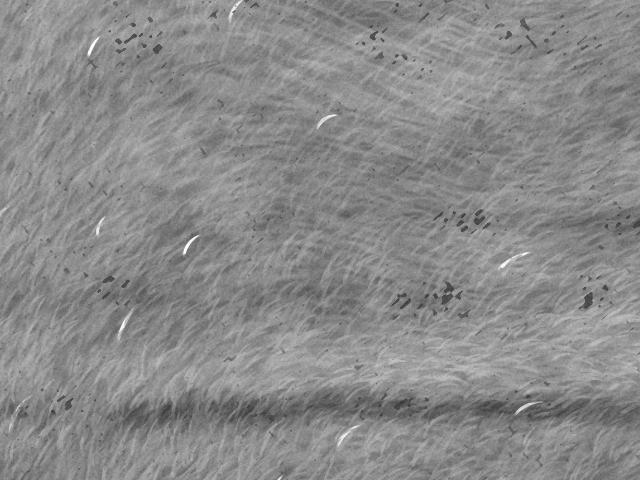
A Shadertoy shader for this texture:

```glsl
vec4 hash4(vec2 p) {
    vec4 q = fract(p.xyxy * vec4(0.1031, 0.1030, 0.0973, 0.1099));
    q += dot(q, q.wzxy + 33.33);
    return fract((q.xxyz + q.yzzw) * q.zywx);
}

float noise(vec2 p) {
    vec2 i = floor(p), f = fract(p);
    f = f * f * (3.0 - 2.0 * f);
    float low = mix(hash4(i).x, hash4(i + vec2(1, 0)).x, f.x);
    float high = mix(hash4(i + vec2(0, 1)).x, hash4(i + vec2(1, 1)).x, f.x);
    return mix(low, high, f.y);
}

vec2 turn(vec2 p, float a) {
    return vec2(cos(a) * p.x + sin(a) * p.y, cos(a) * p.y - sin(a) * p.x);
}

// Soft horizontal row around a height
float row(float y, float center, float width) {
    float d = (y - center) / width;
    return exp(-d * d);
}

// Lay of the pile: steep at the left, nearly flat at the right
float flowAngle(vec2 p) {
    float lean = mix(1.05, 0.42, smoothstep(0.1, 1.2, p.x));
    lean -= 0.55 * row(p.y, 0.23, 0.07) * smoothstep(0.25, 0.6, p.x);
    lean += 0.3 * row(p.y, 0.06, 0.07);
    return lean + 0.6 * (noise(p * 5.0) - 0.5);
}

// Broad light and the shadowed partings
float pileTone(vec2 p) {
    float wobble = 0.035 * (noise(p * vec2(7, 3) + 4.0) - 0.5);
    float y = p.y + wobble;
    float right = smoothstep(0.5, 1.1, p.x);
    float tone = 0.57 + 0.09 * (noise(p * vec2(3, 6)) - 0.5);
    tone += 0.08 * (noise(turn(p, 0.4) * vec2(9, 22)) - 0.5);
    tone -= 0.21 * row(y, 0.145, 0.03) * mix(0.45, 1.0, smoothstep(0.1, 0.45, p.x));
    tone -= 0.06 * row(y, 0.385, 0.035);
    tone -= 0.08 * row(y, 0.535, 0.028) * right;
    tone -= 0.07 * row(y, 0.73, 0.03) * smoothstep(0.95, 1.3, p.x);
    tone -= 0.07 * row(y, 0.97, 0.03) * row(p.x, 0.75, 0.2);
    return tone + 0.035 * row(y, 0.24, 0.05);
}

// Overlapping tapered, bent hairs on a jittered grid
float drawHairs(vec2 p, float tone) {
    for (int layer = 0; layer < 7; layer++) {
        float size = 0.062 - 0.004 * float(layer);
        vec2 offset = vec2(7.37, 3.71) * float(layer + 1);
        vec2 home = floor(p / size + offset);
        for (int k = 0; k < 9; k++) {
            vec2 cell = home + vec2(k % 3 - 1, k / 3 - 1);
            vec4 rnd = hash4(cell + 31.0 * float(layer));
            vec2 middle = (cell + rnd.xy - offset) * size;
            vec2 q = (p - middle) / size;
            if (dot(q, q) > 1.0) continue;
            q = turn(q, flowAngle(middle) + 0.8 * (rnd.z - 0.5));
            float t = q.x / mix(0.6, 0.9, rnd.x);
            q.y += (0.05 + 0.2 * rnd.y) * (t * t - 0.3);
            float width = 0.075 * sqrt(max(0.0, 1.0 - t * t)) * (0.85 - 0.4 * t);
            float cover = 1.0 - smoothstep(width - 0.025, width + 0.035, abs(q.y));
            cover *= 1.0 - smoothstep(0.6, 1.0, abs(t));
            float shine = 0.4 * step(0.997, fract(rnd.w * 57.3 + rnd.z * 13.1));
            float hair = pileTone(middle) + 0.03 + 0.2 * (rnd.w - 0.5) + shine;
            float strength = mix(0.62, 0.38, smoothstep(0.35, 0.65, p.y));
            tone = mix(tone, hair, cover * min(1.0, strength + shine));
        }
    }
    return tone;
}

// Small dark gaps, clustered along the partings
float gaps(vec2 p) {
    float y = p.y + 0.04 * (noise(p * 6.0) - 0.5);
    float rows = row(y, 0.385, 0.03) + 0.5 * row(y, 0.16, 0.03);
    rows += row(y, 0.54, 0.025) * smoothstep(0.35, 0.85, p.x);
    rows += 0.8 * row(y, 0.93, 0.06) * row(p.x, 0.65, 0.45);
    float cluster = smoothstep(0.4, 0.75, noise(p * 13.0 + 9.0));
    float amount = cluster * (0.12 + 0.9 * min(rows, 1.0));
    float spots = noise(turn(p, 0.7) * vec2(85, 125));
    float limit = 0.9 - 0.3 * amount;
    return smoothstep(limit, limit + 0.1, spots) * min(1.0, 0.5 + amount);
}

void mainImage(out vec4 fragColor, in vec2 fragCoord) {
    vec2 p = fragCoord / iResolution.y;

    // Fine fibres under the larger hairs
    vec2 warped = p + 0.012 * vec2(noise(p * 18.0), noise(p * 18.0 + 40.0));
    float lean = mix(1.0, 0.4, smoothstep(0.1, 1.2, p.x));
    float fibres = noise(turn(warped, lean) * vec2(35, 150)) - 0.5;
    float tone = drawHairs(p, pileTone(p) - 0.04 + 0.12 * fibres);
    tone += 0.045 * fibres;

    tone = mix(tone, 0.24, 0.8 * gaps(p));

    // Film grain
    tone += 0.07 * (noise(p * 380.0) - 0.5) + 0.04 * (noise(p * 190.0 + 17.0) - 0.5);
    fragColor = vec4(vec3(clamp(tone, 0.0, 1.0)), 1.0);
}
```
